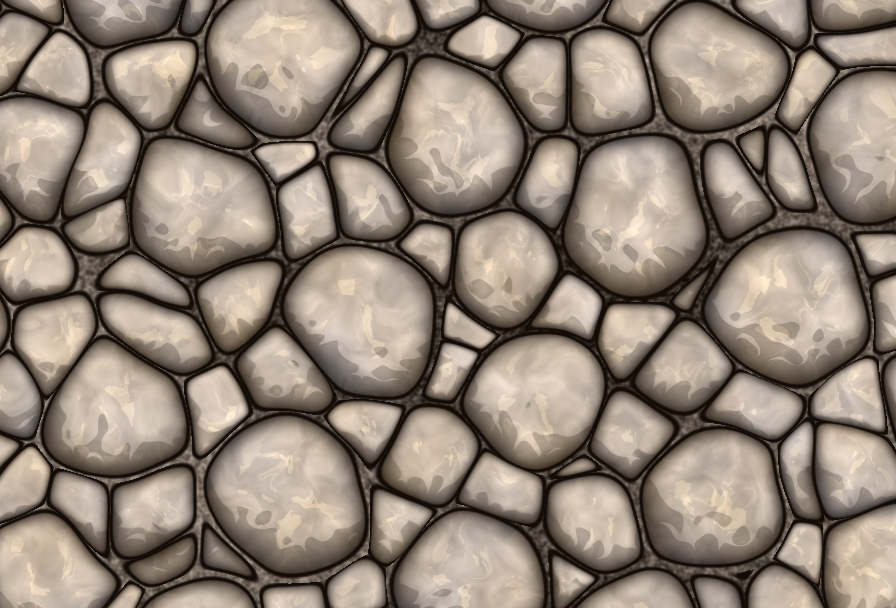
Give the GLSL for this texture, as a WebGL 2 fragment shader.

```glsl
#version 300 es
precision highp float;
// Wall of rounded, marbled beige stones of mixed size set in dark gritty mortar.
uniform vec2 u_resolution;
out vec4 fragColor;

#define CELL 0.138          // grid spacing, in canvas heights
#define JITTER 0.40         // scatter of the large stones
#define LARGE_MIN 0.100     // radii
#define LARGE_MAX 0.146
#define SMALL_MIN 0.032
#define SMALL_MAX 0.092
#define ROUNDING 0.105      // corner rounding, relative to radius
#define WARP 0.018          // wobble of the outlines
#define GAP 0.0036          // half width of the joints
#define STONE_TONE 0.83
#define RIM_TONE 0.36

vec3 hash3(vec2 p) {
    vec3 q = fract(p.xyx * vec3(0.1031, 0.1030, 0.0973));
    q += dot(q, q.yxz + 33.33);
    return fract((q.xxy + q.yzz) * q.zyx);
}

// Gradient noise, roughly -0.7 to 0.7
float noise(vec2 p) {
    vec2 i = floor(p), f = p - i;
    vec2 u = f * f * f * (f * (f * 6.0 - 15.0) + 10.0);
    vec4 corner;
    for (int n = 0; n < 4; n++) {
        vec2 o = vec2(n & 1, n >> 1);
        float a = 6.2832 * hash3(i + o).x;
        corner[n] = dot(vec2(cos(a), sin(a)), f - o);
    }
    return 1.4 * mix(mix(corner.x, corner.y, u.x), mix(corner.z, corner.w, u.x), u.y);
}

float fbm(vec2 p) {
    float sum = 0.0, amp = 0.6;
    for (int i = 0; i < 4; i++) {
        sum += amp * noise(p);
        p = mat2(1.6, 1.2, -1.2, 1.6) * p + 7.3;
        amp *= 0.5;
    }
    return sum;
}

// Centre and radius: every fifth cell holds a large stone, its four neighbours lean on it
vec3 stoneAt(vec2 cell) {
    float k = mod(cell.x + 2.0 * cell.y, 5.0);
    vec2 dir = k < 0.5 ? vec2(0) : k < 1.5 ? vec2(1, 0) : k < 2.5 ? vec2(0, 1)
             : k < 3.5 ? vec2(0, -1) : vec2(-1, 0);
    vec2 hub = cell - dir;
    vec3 hubRand = hash3(hub + 5.0);
    vec2 hubCentre = (hub + 0.5 + JITTER * (hubRand.xy - 0.5)) * CELL;
    float hubRadius = mix(LARGE_MIN, LARGE_MAX, hubRand.z);
    if (k < 0.5) return vec3(hubCentre, hubRadius);
    vec3 rand = hash3(cell + 61.0);
    float radius = mix(SMALL_MIN, SMALL_MAX, rand.x);
    float turn = 0.7 * (rand.y - 0.5) + 0.6 * (hubRand.x - 0.5);
    dir = mat2(cos(turn), sin(turn), -sin(turn), cos(turn)) * dir;
    return vec3(hubCentre + dir * (hubRadius + 0.95 * radius), radius);
}

// Finds the stone owning p; returns the rounded distance to its border
float stoneDistance(vec2 p, out vec3 stone) {
    vec3 stones[25];
    vec2 base = floor(p / CELL);
    float best = 1e5;
    int owner = 0;
    for (int n = 0; n < 25; n++) {
        vec3 s = stoneAt(base + vec2(n % 5 - 2, n / 5 - 2));
        stones[n] = s;
        float power = dot(p - s.xy, p - s.xy) - s.z * s.z;
        if (power < best) { best = power; owner = n; stone = s; }
    }
    float k = ROUNDING * stone.z;
    float sum = exp(-(1.45 * stone.z + 0.03 - length(p - stone.xy)) / k);
    for (int n = 0; n < 25; n++) {
        if (n == owner) continue;
        vec3 s = stones[n];
        float power = dot(p - s.xy, p - s.xy) - s.z * s.z;
        float edge = (power - best) / (2.0 * max(distance(s.xy, stone.xy), 0.01));
        sum += exp(-edge / k);
    }
    return -k * log(sum);
}

vec3 warmGrey(float tone) {
    return tone * vec3(1.0, 0.953, 0.9) - vec3(0.0, 0.024, 0.04);
}

vec3 stoneColour(vec2 p, vec3 stone, float h) {
    vec3 rand = hash3(floor(stone.xy * 900.0));
    vec2 m = p + rand.xy * 40.0;
    vec2 q = p - stone.xy;
    float r = stone.z;
    float lower = smoothstep(-0.2, 0.9, dot(q / max(length(q), 0.001), vec2(-0.287, -0.958)));
    float core = smoothstep(0.12 * r, 0.45 * r, h);
    // Marbling: clouds, pale flakes and thin veins
    vec2 bend = 0.02 * vec2(noise(m * 18.0), noise(m * 18.0 + 19.0));
    float cloud = fbm((m + bend) * 17.0);
    float flake = smoothstep(0.20, 0.28, fbm((m + bend) * vec2(25.0, 21.0) + 50.0));
    float vein = 1.0 - smoothstep(0.0, 0.08, abs(fbm((m + bend) * 13.0 + 80.0)));
    vein *= smoothstep(-0.1, 0.3, noise(m * 14.0 + 30.0));
    float tone = STONE_TONE - 0.03 + 0.05 * (rand.z - 0.5) + 0.2 * cloud;
    // Soft dark rim, and a scalloped shade along the foot
    float away = 1.0 - clamp(h / (mix(0.27, 0.46, lower) * r), 0.0, 1.0);
    float rim = 1.0 - away * away;
    float reach = lower * r * (0.17 + 0.75 * abs(noise(m * 26.0)));
    float foot = 1.0 - smoothstep(-0.003, 0.003, h - reach);
    tone *= mix(RIM_TONE, 1.0, rim) * (1.0 - 0.19 * foot);
    vec3 colour = warmGrey(tone) + vec3(0.02, 0.0, -0.035) * noise(m * 8.0 + 9.0);
    return colour + (0.8 * flake + 0.6 * vein) * (0.25 + 0.75 * core) * vec3(0.12, 0.105, 0.07);
}

vec3 mortarColour(vec2 p, float h) {
    float region = smoothstep(-0.4, 0.4, noise(p * 1.7 + 3.0) + 0.25 * (0.7 - p.x));
    float grain = noise(p * 75.0) + 0.7 * noise(p * 150.0);
    float tone = mix(0.18, 0.50, region) + 0.18 * grain;
    return warmGrey(mix(0.07, max(tone, 0.07), smoothstep(0.003, 0.008, -h)));
}

void main() {
    vec2 p = gl_FragCoord.xy / u_resolution.y;
    float soft = max(1.0 / u_resolution.y, 0.0015);
    vec2 w = p + WARP * vec2(noise(p * 7.0), noise(p * 7.0 + 31.0));
    vec3 stone;
    float h = stoneDistance(w, stone) - GAP - 0.004 * noise(p * 4.0 + 11.0);
    vec3 colour = mix(mortarColour(p, h), stoneColour(w, stone, h), smoothstep(-soft, soft, h));
    fragColor = vec4(clamp(colour, 0.0, 1.0), 1.0);
}
```
